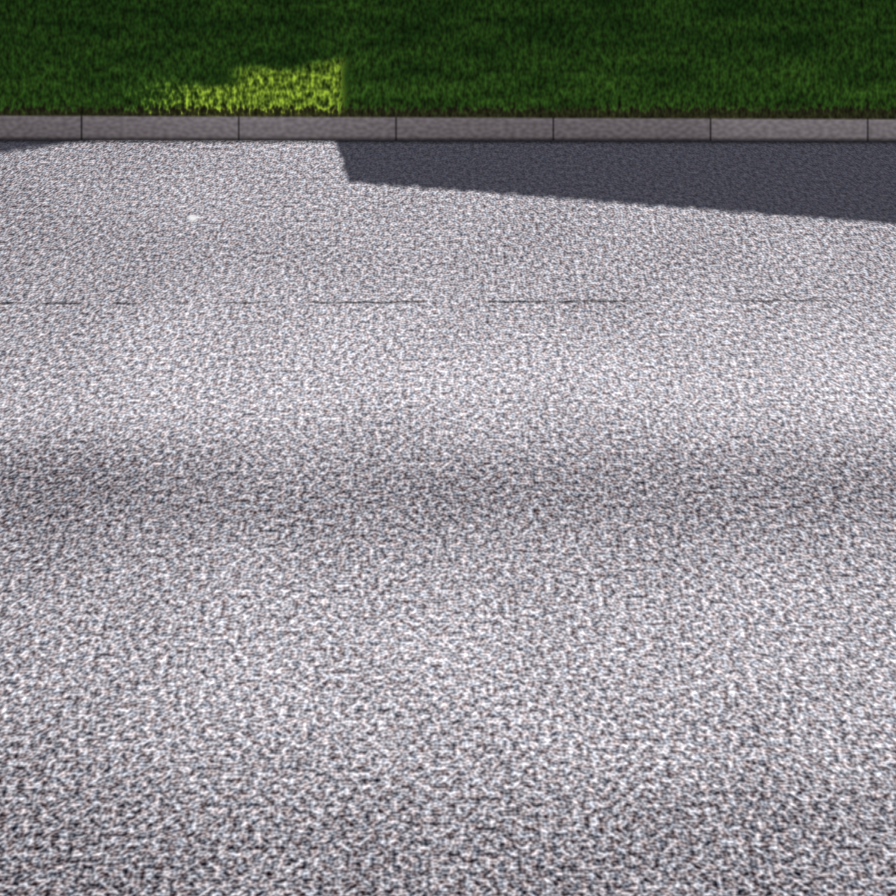
Reproduce this texture procedurally as a WebGL 1 fragment shader.

```glsl
precision highp float;

uniform vec2 u_resolution;

// Layout, in canvas heights from the lower edge
const float KERB_TOP = 0.871;
const float KERB_BASE = 0.844;
const float KERB_TILT = 0.004;
const float SLAB_LENGTH = 0.1755;
const float SLAB_OFFSET = 0.091;
const float SEAM_HEIGHT = 0.661;

// Texture
const float FORESHORTENING = 0.6;
const float GRAIN_FREQ = 120.0;
const float GRAIN_CONTRAST = 0.98;

// Colours
const vec3 ASPHALT = vec3(0.677, 0.66, 0.687);
const vec3 SHADE = vec3(0.27, 0.27, 0.31);
const vec3 KERB = vec3(0.36, 0.335, 0.35);
const vec3 SOIL = vec3(0.15, 0.13, 0.09);
const vec3 GRASS_DARK = vec3(0.075, 0.15, 0.05);
const vec3 GRASS_MID = vec3(0.15, 0.25, 0.085);
const vec3 GRASS_LIT = vec3(0.43, 0.52, 0.16);

vec2 hashGradient(vec2 cell) {
  vec3 p = fract(cell.xyx * vec3(0.1031, 0.1030, 0.0973));
  p += dot(p, p.yzx + 33.33);
  float angle = 6.28318 * fract((p.x + p.y) * p.z);
  return vec2(cos(angle), sin(angle));
}

float gradientNoise(vec2 p) {
  vec2 i = floor(p);
  vec2 f = p - i;
  vec2 w = f * f * f * (f * (f * 6.0 - 15.0) + 10.0);
  float a = dot(hashGradient(i), f);
  float b = dot(hashGradient(i + vec2(1.0, 0.0)), f - vec2(1.0, 0.0));
  float c = dot(hashGradient(i + vec2(0.0, 1.0)), f - vec2(0.0, 1.0));
  float d = dot(hashGradient(i + 1.0), f - 1.0);
  return mix(mix(a, b, w.x), mix(c, d, w.x), w.y);
}

float bump(float x, float centre, float width) {
  float t = (x - centre) / width;
  return exp(-t * t);
}

float edge(float distance, float softness) {
  return smoothstep(-softness, softness, distance);
}

// Shadow cast by the slanted block on the right and a sliver on the left
float roadShadow(vec2 uv, float px) {
  float ragged = 0.003 * gradientNoise(uv * 90.0);
  float lower = uv.y - (0.797 - 0.077 * (uv.x - 0.39)) + ragged;
  float side = uv.x - (0.375 + 0.32 * (0.841 - uv.y)) + ragged;
  float block = edge(lower, 0.0025 + px) * edge(side, 0.003 + px);
  float sliver = edge(uv.y - 0.829 - 0.15 * uv.x + ragged, 0.003 + px);
  return max(block, sliver);
}

vec3 road(vec2 uv, float px) {
  // Perspective keeps the stones larger towards the viewer
  float scale = 1.0 - FORESHORTENING * uv.y;
  vec2 ground = vec2((uv.x - 0.5) / scale, -log(scale) / FORESHORTENING);
  vec2 p = ground * GRAIN_FREQ + 200.0;
  float coarse = gradientNoise(p * vec2(0.85, 1.15));
  float fine = gradientNoise(p * vec2(1.7, 2.2) + 41.0);
  float grain = 0.46 * coarse + 0.40 * fine;
  grain *= GRAIN_CONTRAST * mix(1.1, 0.6, uv.y);

  // Broad worn and stained bands
  float wobble = 0.03 * gradientNoise(uv * vec2(4.0, 6.0) + 7.0);
  float y = uv.y + wobble;
  float tone = 0.085 * bump(y, 0.57, 0.08) - 0.10 * bump(y, 0.45, 0.06);
  tone += 0.04 * bump(y, 0.27, 0.10) - 0.11 * (1.0 - smoothstep(0.0, 0.2, y));
  tone += 0.05 * gradientNoise(uv * vec2(9.0, 16.0));
  tone -= 0.06 * (1.0 - smoothstep(0.0, 0.3, uv.x));

  float hue = gradientNoise(p * 0.9 + 90.0);
  vec3 tint = 0.05 * hue * vec3(1.0, -0.2, -0.9);
  vec3 lit = ASPHALT + tone + grain + tint;

  // Broken seam and a pale chip
  float seamY = SEAM_HEIGHT + 0.004 * uv.x + 0.002 * gradientNoise(uv.xx * 25.0);
  float seam = 1.0 - edge(abs(uv.y - seamY) - 0.001, 0.001 + 0.5 * px);
  float gaps = smoothstep(-0.25, 0.2, gradientNoise(vec2(uv.x * 35.0, 3.5)));
  lit *= 1.0 - 0.45 * seam * gaps * (1.0 - smoothstep(0.93, 0.96, uv.x));
  float chip = length((uv - vec2(0.215, 0.7565)) * vec2(0.8, 1.2)) - 0.004;
  lit = mix(lit, vec3(0.95), 1.0 - edge(chip, 0.002 + px));

  vec3 shaded = SHADE + 0.25 * grain + 0.3 * tint;
  return mix(lit, shaded, roadShadow(uv, px));
}

vec3 kerb(vec2 uv, float lift, float px) {
  float slab = (uv.x - SLAB_OFFSET) / SLAB_LENGTH;
  float joint = abs(fract(slab + 0.5) - 0.5) * SLAB_LENGTH;
  float sun = bump(uv.x, 0.27, 0.15) + smoothstep(0.77, 0.82, uv.x);
  float speckle = gradientNoise(uv * vec2(160.0, 220.0));
  vec3 color = KERB + 0.05 * sun + 0.08 * speckle;
  color += 0.04 * smoothstep(KERB_BASE, KERB_TOP, uv.y + lift);
  return color * mix(0.5, 1.0, edge(joint - 0.001, 0.001 + 0.5 * px));
}

vec3 grass(vec2 uv) {
  float blades = gradientNoise(uv * vec2(170.0, 110.0));
  blades += 0.7 * gradientNoise(uv * vec2(300.0, 210.0) + 17.0);
  float clumps = gradientNoise(uv * vec2(14.0, 55.0) + 5.0);
  float near = 1.0 - smoothstep(0.88, 0.98, uv.y);
  vec3 color = mix(GRASS_DARK, GRASS_MID, clamp(0.3 + 0.45 * near + 0.7 * clumps, 0.0, 1.0));

  // Sunlit patch with a crisp right side and a ragged left taper
  float top = 0.893 + 0.036 * smoothstep(0.15, 0.34, uv.x) + 0.022 * clumps;
  float patchLight = 1.0 - edge(uv.y - top, 0.012);
  patchLight *= smoothstep(0.14, 0.25, uv.x + 0.04 * blades);
  patchLight *= 1.0 - edge(uv.x - 0.384 + 0.008 * blades, 0.006);
  color = mix(color, GRASS_LIT, patchLight * clamp(0.75 + 0.5 * blades, 0.0, 1.0));
  color *= 1.0 + 0.6 * blades;
  float soil = 1.0 - edge(uv.y - 0.879 + 0.008 * blades, 0.005);
  return mix(color, SOIL * (1.0 + 0.6 * blades), 0.8 * soil);
}

void main() {
  vec2 uv = gl_FragCoord.xy / u_resolution;
  float px = 1.0 / min(u_resolution.x, u_resolution.y);
  float lift = KERB_TILT * uv.x;
  vec3 color = mix(road(uv, px), kerb(uv, lift, px), edge(uv.y + 0.4 * lift - KERB_BASE, px));
  float gutter = bump(uv.y + 0.4 * lift, KERB_BASE, 0.0025 + 0.5 * px);
  color *= 1.0 - 0.5 * gutter;
  color = mix(color, grass(uv), edge(uv.y + lift - KERB_TOP, 0.001 + px));
  gl_FragColor = vec4(clamp(color, 0.0, 1.0), 1.0);
}
```
